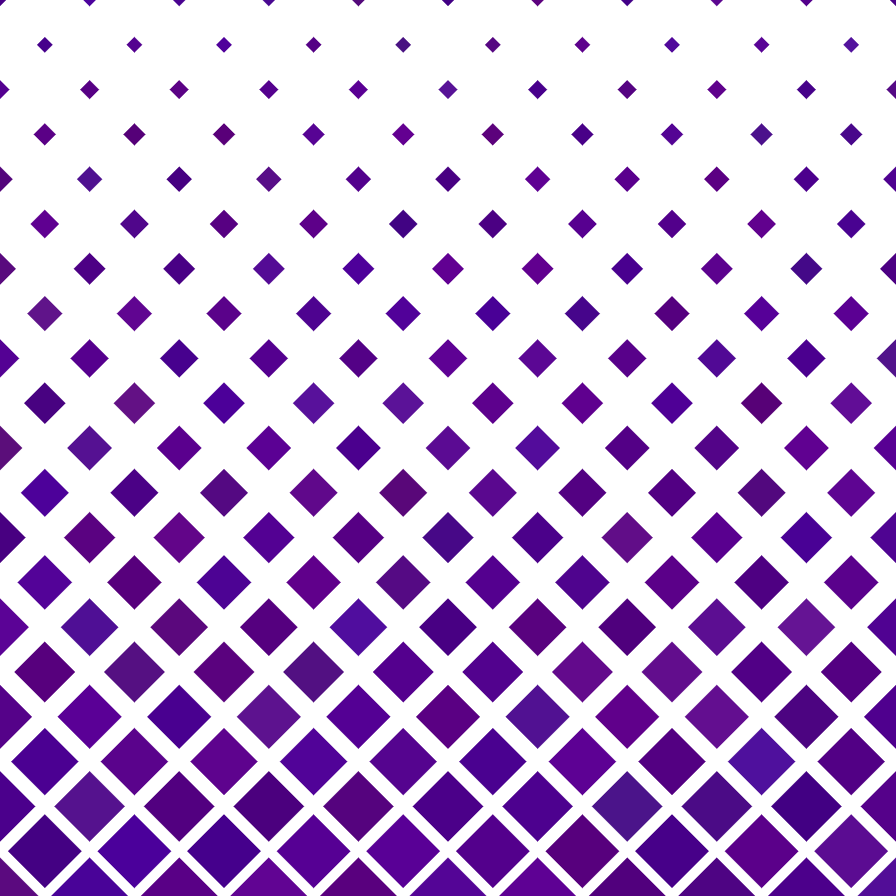
Write a Shadertoy shader that draws this pattern.

```glsl
// Staggered purple diamonds on white, growing from the top edge to the bottom.

const float SPACING = 0.05;        // distance between rows, in canvas heights
const float TOP_RADIUS = 0.0070;   // half diagonal of the topmost diamonds
const float ROW_GROWTH = 0.00180;  // half diagonal gained per row
const vec3 PAPER = vec3(1.0);

// Three independent random values per lattice cell
vec3 hash3(vec2 cell) {
    vec3 p = fract(cell.xyx * vec3(0.1031, 0.1030, 0.0973) + 0.37);
    p += dot(p, p.yxz + 33.33);
    return fract((p.xxy + p.yzz) * p.zyx);
}

// Signed distance to a diamond with the given half diagonal
float diamond(vec2 p, float radius) {
    return (abs(p.x) + abs(p.y) - radius) * 0.70711;
}

// Coverage of a shape, softened over one pixel
float coverage(float dist, float pixel) {
    return clamp(0.5 - dist / pixel, 0.0, 1.0);
}

// Purple varying between indigo and plum, now and then paler
vec3 purple(vec3 random) {
    vec3 hue = mix(vec3(0.26, 0.0, 0.54), vec3(0.36, 0.0, 0.49), random.x);
    float lightness = mix(-0.03, 0.08, random.y);
    float pale = 0.08 * pow(random.z, 4.0);
    return hue + vec3(0.4, 0.0, 1.0) * lightness + vec3(0.3, 1.0, 0.1) * pale;
}

void mainImage(out vec4 fragColor, in vec2 fragCoord) {
    float pixel = 1.0 / iResolution.y;
    vec2 p = fragCoord * pixel;
    p.y = 1.0 - p.y;  // rows are counted downward

    // Nearest centre on the lattice turned by 45 degrees
    vec2 grid = p / SPACING;
    vec2 cell = floor(0.5 * vec2(grid.y + grid.x, grid.y - grid.x) + 0.5);
    vec2 columnRow = vec2(cell.x - cell.y, cell.x + cell.y);

    // Diamond size depends on its row, colour on its cell
    float radius = TOP_RADIUS + ROW_GROWTH * columnRow.y;
    float dist = diamond(p - columnRow * SPACING, radius);
    vec3 color = mix(PAPER, purple(hash3(columnRow)), coverage(dist, pixel));

    fragColor = vec4(color, 1.0);
}
```
